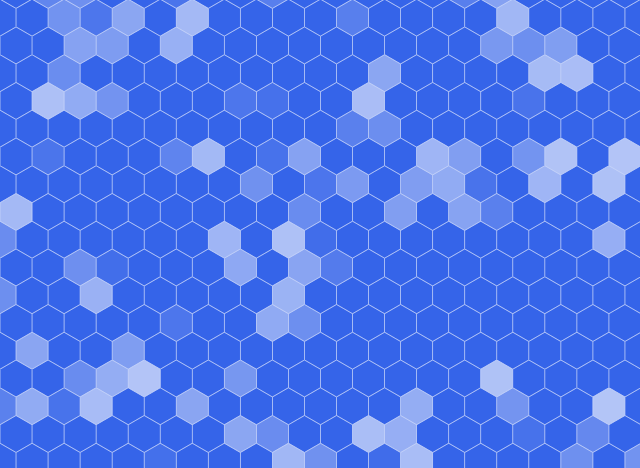
Write a Shadertoy shader that draws this pattern.

```glsl
// Blue honeycomb with hairline outlines and scattered translucent white cells.

const float CELLS_ACROSS = 19.97;            // cell widths per canvas width
const float FIRST_ROW    = 0.551;            // first row centre below the top edge
const float LINE_WIDTH   = 0.024;            // in cell widths
const float LINE_OPACITY = 0.72;
const float LIT_SHARE    = 0.225;            // average share of lit cells
const float CLUSTERING   = 0.35;             // how strongly lit cells gather
const float CLUSTER_SIZE = 5.0;              // in lattice steps
const float MIN_OPACITY  = 0.04;
const float MAX_OPACITY  = 0.63;
const vec3  BASE_COLOR   = vec3(0.208, 0.392, 0.914);
const vec3  LIGHT_COLOR  = vec3(1.0);
const vec2  LATTICE      = vec2(1.0, 1.7320508);

// Integer hash giving two values in 0..1
vec2 hash2(vec2 cell) {
    uvec2 v = uvec2(ivec2(cell) + 137);
    v = v * 1664525u + 1013904223u;
    v.x += v.y * 1664525u;
    v.y += v.x * 1664525u;
    v ^= v >> 16u;
    v.x += v.y * 1664525u;
    v.y += v.x * 1664525u;
    v ^= v >> 16u;
    return vec2(v & 0xFFFFu) / 65535.0;
}

float cornerSlope(vec2 corner, vec2 offset) {
    float angle = 6.2831853 * hash2(corner + 500.0).x;
    return dot(vec2(cos(angle), sin(angle)), offset);
}

float gradientNoise(vec2 p) {
    vec2 i = floor(p), f = p - i;
    vec2 u = f * f * f * (f * (f * 6.0 - 15.0) + 10.0);
    vec2 e = vec2(1.0, 0.0);
    float low  = mix(cornerSlope(i, f), cornerSlope(i + e, f - e), u.x);
    float high = mix(cornerSlope(i + e.yx, f - e.yx), cornerSlope(i + 1.0, f - 1.0), u.x);
    return mix(low, high, u.y);
}

// Centre of the hexagon containing p, from two interleaved rectangular grids
vec2 hexCenter(vec2 p) {
    vec2 a = floor(p / LATTICE + 0.5) * LATTICE;
    vec2 b = (floor(p / LATTICE) + 0.5) * LATTICE;
    return dot(p - a, p - a) < dot(p - b, p - b) ? a : b;
}

// White overlay strength of one cell
float cellOpacity(vec2 center) {
    vec2 id = floor(2.0 * center / LATTICE + 0.5);
    vec2 random = hash2(id);
    float chance = LIT_SHARE + CLUSTERING * gradientNoise(id / CLUSTER_SIZE + 0.37);
    return random.x < chance ? mix(MIN_OPACITY, MAX_OPACITY, random.y) : 0.0;
}

void mainImage(out vec4 fragColor, in vec2 fragCoord) {
    float pixel = CELLS_ACROSS / iResolution.x;
    vec2 p = vec2(fragCoord.x, iResolution.y - fragCoord.y) * pixel - vec2(0.0, FIRST_ROW);
    vec2 center = hexCenter(p);
    vec2 local = p - center;

    // Nearest of the six sides: its distance and outward direction
    float reach = -1.0;
    vec2 outward = vec2(1.0, 0.0);
    for (int k = 0; k < 6; k++) {
        float angle = float(k) * 1.04719755;
        vec2 direction = vec2(cos(angle), sin(angle));
        float along = dot(local, direction);
        if (along > reach) {
            reach = along;
            outward = direction;
        }
    }
    float edge = 0.5 - reach;

    // Fill, blended with the neighbour across the nearest side
    float inside = clamp(edge / pixel + 0.5, 0.0, 1.0);
    float opacity = mix(cellOpacity(center + outward), cellOpacity(center), inside);

    // Outline coverage, exact even when thinner than a pixel
    vec2 sides = edge + vec2(0.5, -0.5) * LINE_WIDTH;
    vec2 covered = clamp(sides / pixel + 0.5, 0.0, 1.0);
    opacity = mix(opacity, max(opacity, LINE_OPACITY), covered.x - covered.y);

    fragColor = vec4(mix(BASE_COLOR, LIGHT_COLOR, opacity), 1.0);
}
```
